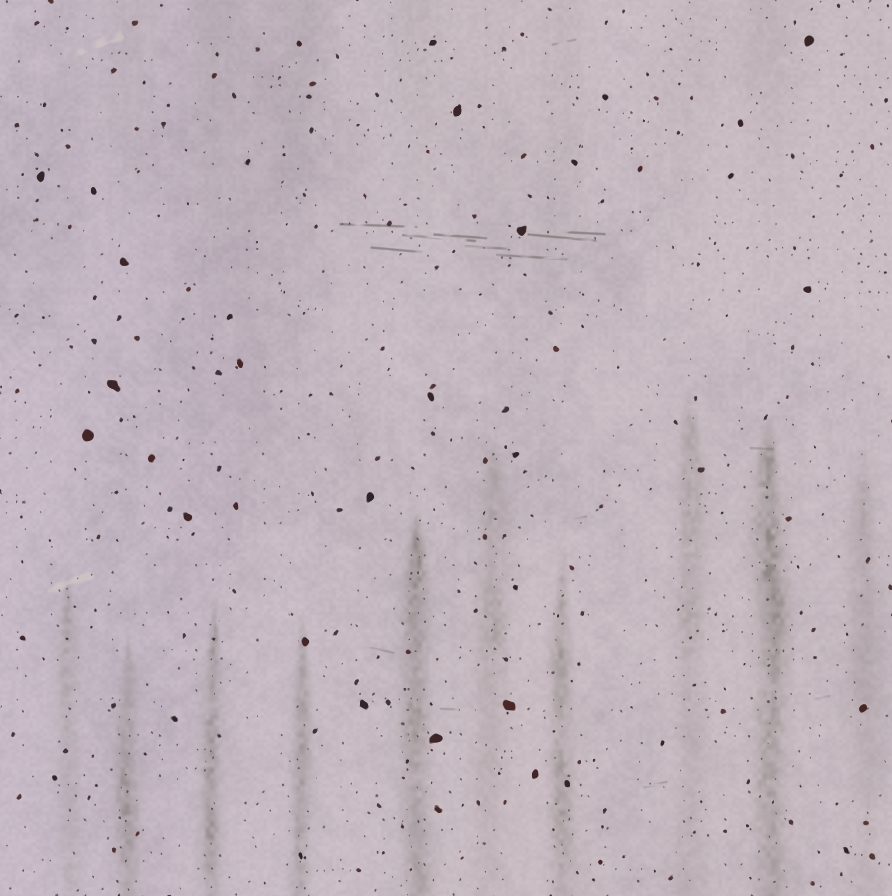
Give the GLSL for this texture, as a WebGL 1 fragment shader.

```glsl
precision highp float;
uniform vec2 u_resolution;

const vec3 PALE = vec3(0.795, 0.745, 0.772);
const vec3 SHADE = vec3(0.730, 0.680, 0.712);
const vec3 STAIN = vec3(0.530, 0.500, 0.485);
const vec3 PORE_BLACK = vec3(0.140, 0.110, 0.130);
const vec3 PORE_RUST = vec3(0.270, 0.120, 0.120);
const vec3 CHALK = vec3(0.840, 0.790, 0.780);
const vec3 LAVENDER = vec3(-0.012, -0.012, 0.008);
const float STREAKS = 10.0;
const float STAIN_STRENGTH = 0.58;
const float GRAIN = 0.035;

float hash(vec2 p) {
  return fract(sin(dot(p, vec2(127.1, 311.7))) * 43758.5453);
}

float noise(vec2 p) {
  vec2 i = floor(p), f = fract(p);
  f = f * f * (3.0 - 2.0 * f);
  return mix(mix(hash(i), hash(i + vec2(1, 0)), f.x),
             mix(hash(i + vec2(0, 1)), hash(i + vec2(1, 1)), f.x), f.y);
}

float fbm(vec2 p) {
  float sum = 0.0, amp = 0.5;
  for (int i = 0; i < 5; i++) {
    sum += amp * noise(p);
    p = p * 2.03 + 17.3;
    amp *= 0.5;
  }
  return sum;
}

float segment(vec2 p, vec2 a, vec2 b) {
  vec2 d = b - a;
  return length(p - a - d * clamp(dot(p - a, d) / dot(d, d), 0.0, 1.0));
}

// Ragged pits, one per cell at most; x is coverage, y is rust tint
vec2 pores(vec2 p, float cells, float density, float rMin, float rMax, float px) {
  vec2 id = floor(p * cells);
  vec2 seed = id + cells * 1.37;
  vec2 center = 0.2 + 0.6 * vec2(hash(seed), hash(seed + 5.1));
  vec2 d = (fract(p * cells) - center) / cells;
  float size = hash(seed + 9.7);
  float r = mix(rMin, rMax, size * size);
  d.x *= mix(0.8, 1.4, hash(seed + 3.3));
  d.y += d.x * (hash(seed + 6.6) - 0.5);
  float dist = length(d) + r * 0.7 * (noise(p * 0.9 / r + seed) - 0.5);
  float present = step(hash(seed + 13.9), density);
  return vec2(present * (1.0 - smoothstep(r - 0.7 * px, r + 0.9 * px, dist)),
              hash(seed + 21.0));
}

// Tapered runs of dirt from below, with faint bands above them
float streaks(vec2 p) {
  float sum = 0.0;
  for (float i = 0.0; i < STREAKS; i++) {
    vec2 seed = vec2(i, 4.7);
    float x = (i + 0.2 + 0.6 * hash(seed)) / STREAKS;
    float top = mix(0.27, 0.58, x) + 0.18 * (hash(seed + 2.0) - 0.5);
    float width = mix(0.006, 0.014, hash(seed + 4.0)) + 0.005 * x;
    float power = mix(0.4, 1.0, hash(seed + 6.0));
    float drop = top - p.y;
    float dx = p.x - x + 0.008 * (noise(vec2(p.y * 7.0, i * 9.0)) - 0.5);
    float w = width * mix(0.35, 1.0, smoothstep(0.0, 0.12, drop));
    float body = smoothstep(-0.005, 0.05, drop) * mix(1.0, 0.45, smoothstep(0.08, 0.5, drop));
    body *= 0.6 + 0.7 * noise(vec2(i * 5.0, p.y * 16.0));
    float band = 0.22 * smoothstep(0.6, 1.0, p.y) + 0.1 * smoothstep(0.0, 0.2, drop);
    sum += power * (body * exp(-dx * dx / (w * w)) + band * exp(-dx * dx / (6.0 * width * width)));
  }
  return min(sum, 1.2);
}

// Nearly level hairlines in a row, then short ticks scattered around
float scratches(vec2 p, float px) {
  float sum = 0.0;
  for (float i = 0.0; i < 16.0; i++) {
    vec2 seed = vec2(i, 31.0);
    float row = step(i, 7.5);
    vec2 a = mix(vec2(hash(seed), hash(seed + 1.0)),
                 vec2(0.38 + 0.035 * i, 0.715 + 0.035 * hash(seed + 2.0)), row);
    float len = mix(0.025, 0.04 + 0.05 * hash(seed + 3.0), row);
    float tilt = mix(0.5, -0.1, row) * (hash(seed + 4.0) - 0.5 * (1.0 - row));
    float dist = segment(p, a, a + len * vec2(1.0, tilt));
    float line = 1.0 - smoothstep(0.0003, 0.0012 + px, dist);
    sum += line * mix(0.35, 0.65, row) * smoothstep(0.15, 0.6, noise(p * vec2(70, 250) + i));
  }
  return min(sum, 1.0);
}

void main() {
  vec2 p = gl_FragCoord.xy / u_resolution.y;
  float px = 1.0 / u_resolution.y;

  // Mottled cement, cooler on the left
  float cloud = fbm(p * vec2(7.0, 4.0) + 2.0);
  float speck = fbm(p * 55.0);
  vec3 color = mix(SHADE, PALE, smoothstep(0.1, 0.62, 0.65 * cloud + 0.35 * speck));
  color += LAVENDER * (1.0 - smoothstep(0.1, 0.6, p.x));
  vec2 haze = (p - vec2(0.28, 0.83)) * vec2(6.0, 5.0);
  color -= 0.025 * exp(-dot(haze, haze));
  color += GRAIN * (noise(p * 260.0) - 0.5);

  // Dirt and scratches
  float dirt = streaks(p);
  float gritty = 0.55 + 0.9 * noise(p * vec2(190.0, 150.0)) * speck * 2.0;
  color = mix(color, STAIN, clamp(STAIN_STRENGTH * dirt * gritty, 0.0, 0.85));
  color = mix(color, STAIN * 0.85, scratches(p, px));

  // Chalky scuffs on the left
  for (float i = 0.0; i < 2.0; i++) {
    vec2 a = vec2(0.055 + 0.035 * i, 0.34 + 0.6 * i);
    float dist = segment(p, a, a + vec2(0.045, 0.018)) + 0.012 * (noise(p * 90.0) - 0.5);
    color = mix(color, CHALK, 0.6 * (1.0 - smoothstep(0.0, 0.004 + px, dist)));
  }

  // Pits from coarse to fine; dirt gathers the finest
  vec2 coarse = pores(p, 13.0, 0.22, 0.0028, 0.0068, px);
  vec2 medium = pores(p + 0.37, 37.0, 0.20, 0.0012, 0.0030, px);
  vec2 fine = pores(p + 0.71, 105.0, 0.10 + 0.25 * dirt + 0.12 * smoothstep(0.5, 0.7, cloud), 0.0006, 0.0014, px);
  color = mix(color, PORE_BLACK, 0.6 * fine.x);
  color = mix(color, mix(PORE_BLACK, PORE_RUST, medium.y), 0.85 * medium.x);
  color = mix(color, mix(PORE_BLACK, PORE_RUST, coarse.y), 0.95 * coarse.x);

  gl_FragColor = vec4(color, 1.0);
}
```
